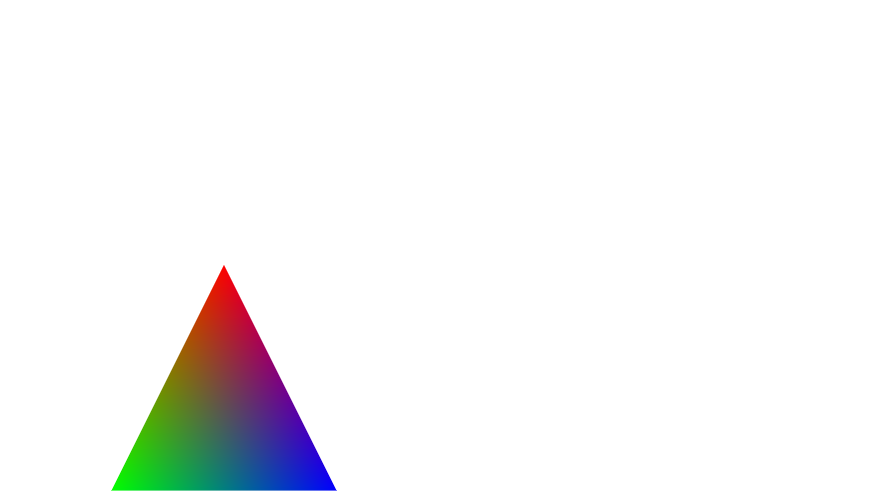
Reproduce this background procedurally as a Shadertoy shader.

```glsl
// A single triangle on a plain white ground, blending red, green and blue
// from its three corners. Barycentric weights give both the colour mix and,
// scaled by each corner's altitude, the distance to the edges.

// Corners, in units of the canvas height
const vec2 APEX  = vec2(0.4444, 0.4745);
const vec2 LEFT  = vec2(0.2211, 0.0266);
const vec2 RIGHT = vec2(0.6678, 0.0266);

const vec3 APEX_COLOR  = vec3(1.0, 0.0, 0.0);
const vec3 LEFT_COLOR  = vec3(0.0, 1.0, 0.0);
const vec3 RIGHT_COLOR = vec3(0.0, 0.0, 1.0);
const vec3 BACKGROUND  = vec3(1.0);

const float EDGE_PIXELS = 1.0; // width of the smoothed edge

float cross2(vec2 a, vec2 b) {
    return a.x * b.y - a.y * b.x;
}

// Weights of the apex, left and right corners at point p
vec3 barycentric(vec2 p) {
    float doubleArea = cross2(LEFT - APEX, RIGHT - APEX);
    return vec3(cross2(LEFT - p, RIGHT - p),
                cross2(RIGHT - p, APEX - p),
                cross2(APEX - p, LEFT - p)) / doubleArea;
}

// Altitude of each corner above its opposite edge
vec3 altitudes() {
    float doubleArea = abs(cross2(LEFT - APEX, RIGHT - APEX));
    return doubleArea / vec3(distance(LEFT, RIGHT),
                             distance(RIGHT, APEX),
                             distance(APEX, LEFT));
}

void mainImage(out vec4 fragColor, in vec2 fragCoord) {
    vec2 p = fragCoord / iResolution.y;
    vec3 weights = barycentric(p);

    // Coverage from the nearest edge, positive inside
    vec3 edges = weights * altitudes();
    float inside = min(edges.x, min(edges.y, edges.z));
    float edgeWidth = EDGE_PIXELS / iResolution.y;
    float coverage = clamp(inside / edgeWidth + 0.5, 0.0, 1.0);

    // Corner colours blended over the ground
    vec3 blend = mat3(APEX_COLOR, LEFT_COLOR, RIGHT_COLOR) * clamp(weights, 0.0, 1.0);
    fragColor = vec4(mix(BACKGROUND, blend, coverage), 1.0);
}
```
